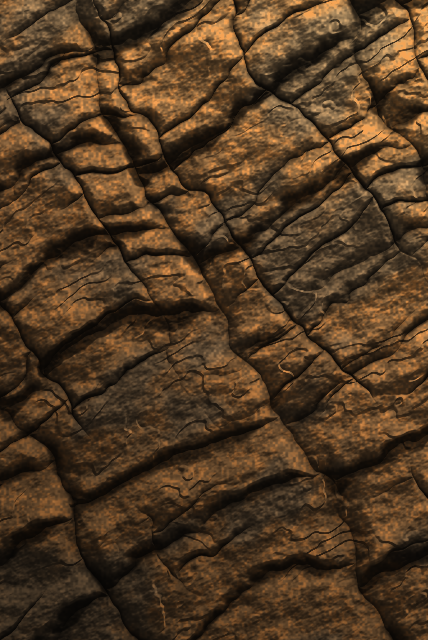
A Shadertoy shader for this texture:

```glsl
// Weathered brown rock, split by steep joints into tilted, overhanging beds.
// A height field of warped slabs, flakes and fractal roughness is lit from
// the upper right; shadows, crevices and mineral stains set the final tone.

const vec2 BED_DIR = vec2(0.882, 0.471);
const vec2 LIGHT_DIR = vec2(0.75, 0.66);   // in bed coordinates
const vec3 BROWN = vec3(1.0, 0.715, 0.435);
const vec3 RUST = vec3(1.07, 0.70, 0.37);
const vec3 SLATE = vec3(0.90, 0.735, 0.54);

float hash(vec2 p) {
    vec3 a = fract(vec3(p.xyx) * 0.1031);
    a += dot(a, a.yzx + 33.33);
    return fract((a.x + a.y) * a.z);
}

float noise(vec2 p) {
    vec2 i = floor(p), f = fract(p);
    f = f * f * f * (f * (f * 6.0 - 15.0) + 10.0);
    float low = mix(hash(i), hash(i + vec2(1, 0)), f.x);
    float high = mix(hash(i + vec2(0, 1)), hash(i + vec2(1, 1)), f.x);
    return mix(low, high, f.y);
}

// Fractal noise centred on zero.
float fbm(vec2 p, int octaves) {
    float sum = 0.0, amp = 0.5;
    for (int i = 0; i < octaves; i++) {
        sum += amp * (noise(p) - 0.5);
        p = mat2(1.6, 1.2, -1.2, 1.6) * p + 19.7;
        amp *= 0.5;
    }
    return sum;
}

// Steep lip at the lower edge, then a gentle fall towards the upper edge.
float lip(float f, float width) {
    return smoothstep(0.0, width, f) * (1.0 - f);
}

// Columns of jittered beds: x is the height, y the crack strength.
vec2 slab(vec2 q, vec2 size, float crackWidth, float seed) {
    float gx = q.x / size.x;
    float col = floor(gx);
    float gy = q.y / size.y + 20.0 + 7.0 * hash(vec2(col + 40.0, seed));
    gy += 0.5 * noise(vec2(gy * 0.9, col * 5.0 + seed));
    vec2 f = fract(vec2(gx, gy));
    vec2 edge = min(f, 1.0 - f) * size;
    float rise = 0.4 + 0.6 * hash(vec2(col + 60.0, floor(gy) + seed));
    float side = smoothstep(0.0, 0.1 * size.x, edge.x);
    vec2 crack = exp(-edge / crackWidth);
    return vec2(rise * side * lip(f.y, 0.16), max(crack.x, 0.8 * crack.y));
}

// Large and medium blocks with ragged outlines: height and crack.
vec2 blocks(vec2 q) {
    vec2 warp = vec2(fbm(q * 5.0 + 31.0, 5), fbm(q * 5.0 + 57.0, 5));
    vec2 w = q + 0.13 * warp;
    vec2 big = slab(w, vec2(0.372, 0.15), 0.007, 3.0);
    vec2 tilted = w + vec2(0.12 * w.y + 0.07, -0.1 * w.x);
    vec2 mid = slab(tilted, vec2(0.19, 0.085), 0.0035, 11.0);
    float split = smoothstep(0.3, 0.65, noise(q * 6.0 + 80.0));
    float open = mix(0.45, 1.0, noise(q * 4.0 + 24.0));
    float crack = max(big.y * open, mid.y * split);
    float height = 0.078 * big.x + 0.032 * mid.x * split;
    return vec2(height - 0.018 * crack, crack);
}

// Thin flakes and rough grain on the block faces.
float roughness(vec2 q) {
    float ragged = fbm(q * vec2(9.0, 13.0) + 45.0, 4);
    float flake = lip(fract(q.y * 20.0 + 5.0 * ragged), 0.15);
    float mask = smoothstep(0.3, 0.7, noise(q * 11.0 + 90.0));
    return 0.12 * fbm(q * vec2(7.0, 11.0) + 70.0, 6) + 0.013 * flake * mask;
}

// Shade cast by higher rock towards the light.
float castShadow(vec2 q, float height) {
    float blocked = 0.0;
    for (int i = 1; i <= 5; i++) {
        float reach = 0.009 * float(i);
        float above = blocks(q + LIGHT_DIR * reach).x - height;
        blocked = max(blocked, above - 0.75 * reach);
    }
    return smoothstep(0.0, 0.022, blocked);
}

void mainImage(out vec4 fragColor, in vec2 fragCoord) {
    vec2 p = fragCoord / iResolution.y;
    vec2 middle = 0.5 * iResolution.xy / iResolution.y;
    vec2 q = vec2(dot(p, BED_DIR), dot(p, vec2(-BED_DIR.y, BED_DIR.x)));
    q.x -= 0.185;

    // Slope towards the light, squeezed into -1..1.
    float stepSize = 0.0025;
    vec2 ahead = q + LIGHT_DIR * stepSize;
    vec2 rock = blocks(q);
    float drop = rock.x + roughness(q) - blocks(ahead).x - roughness(ahead);
    float slope = drop / stepSize;
    float facing = slope * inversesqrt(1.0 + slope * slope);

    // Brightness is summed as a logarithm, so all shades multiply.
    float glow = dot(p - middle, vec2(0.6, 0.9));
    float stain = smoothstep(-0.02, 0.16, fbm(q * vec2(8.0, 12.0) + 12.0, 5));
    float grain = noise(p * 250.0) - 0.5 + 1.2 * fbm(p * 70.0 + 5.0, 3);
    float tone = -1.14 + 0.9 * glow + 0.65 * facing + 0.5 * grain;
    tone -= 0.2 * stain + 0.95 * castShadow(q, rock.x) + 1.0 * rock.y;
    float light = min(0.015 + exp(tone), 0.9);

    // Rusty grains beside dull slate patches.
    vec3 tint = mix(BROWN, RUST, smoothstep(-0.1, 0.4, grain));
    tint = mix(tint, SLATE, 0.75 * stain);
    tint.g += 0.03 * max(glow, 0.0);
    fragColor = vec4(light * tint, 1.0);
}
```
